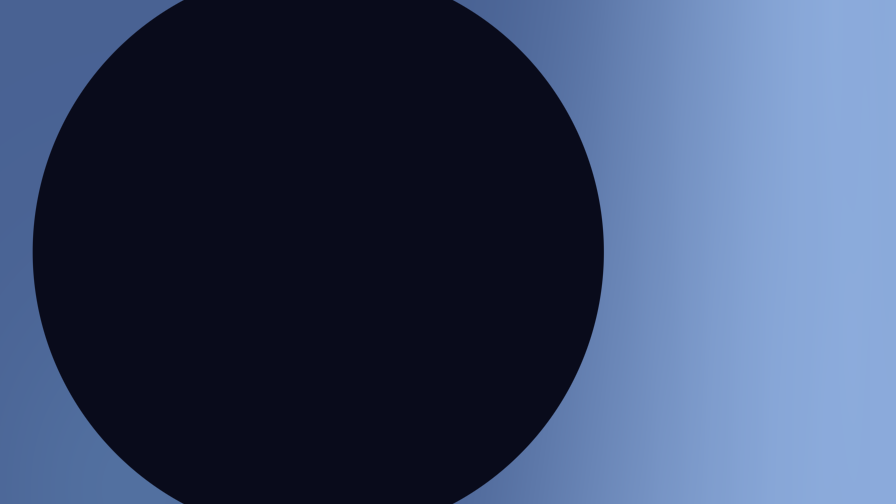
Give the GLSL for this background, as a Shadertoy shader.

```glsl
#define DISC_CENTER vec2(0.6315, 0.5)
#define DISC_RADIUS 0.5667
#define DISC_COLOR vec3(0.036, 0.043, 0.105)
#define DUSK_COLOR vec3(0.287, 0.385, 0.578)
#define HAZE_COLOR vec3(0.545, 0.668, 0.858)
#define GLOW_COLOR vec3(0.035, 0.055, 0.050)
#define GLOW_CENTER vec2(0.15, 0.03)
#define RAMP_START 0.45
#define RAMP_END 0.95
#define RAMP_TILT 0.08
#define STREAK_SCALE vec2(40.0, 1.5)
#define STREAK_STRENGTH 0.008

vec2 hashGradient(vec2 cell) {
    vec2 h = vec2(dot(cell, vec2(127.1, 311.7)), dot(cell, vec2(269.5, 183.3)));
    return 2.0 * fract(sin(h) * 43758.5) - 1.0;
}

float cornerValue(vec2 cell, vec2 local, vec2 corner) {
    return dot(hashGradient(cell + corner), local - corner);
}

float gradientNoise(vec2 p) {
    vec2 cell = floor(p);
    vec2 f = fract(p);
    vec2 w = f * f * f * (f * (f * 6.0 - 15.0) + 10.0);
    float low = mix(cornerValue(cell, f, vec2(0, 0)), cornerValue(cell, f, vec2(1, 0)), w.x);
    float high = mix(cornerValue(cell, f, vec2(0, 1)), cornerValue(cell, f, vec2(1, 1)), w.x);
    return mix(low, high, w.y);
}

vec3 skyColor(vec2 uv) {
    // Slightly tilted ramp, upright again toward the bright side
    float tilt = RAMP_TILT * (0.5 - uv.y) * (1.0 - smoothstep(0.6, 1.0, uv.x));
    float ramp = smoothstep(RAMP_START, RAMP_END, uv.x + tilt);
    vec3 color = mix(DUSK_COLOR, HAZE_COLOR, ramp);

    // Soft glow in the lower left
    vec2 offset = (uv - GLOW_CENTER) / vec2(0.16, 0.4);
    color += GLOW_COLOR * exp(-dot(offset, offset));

    // Faint vertical streaks
    float streaks = gradientNoise(uv * STREAK_SCALE);
    return color + STREAK_STRENGTH * streaks * smoothstep(0.5, 0.8, uv.x);
}

void mainImage(out vec4 fragColor, in vec2 fragCoord) {
    vec2 uv = fragCoord / iResolution.xy;
    vec2 p = fragCoord / iResolution.y;
    float pixel = 1.0 / iResolution.y;

    // Large dark disc over the sky
    float disc = length(p - DISC_CENTER) - DISC_RADIUS;
    float coverage = 1.0 - smoothstep(-0.75 * pixel, 0.75 * pixel, disc);
    fragColor = vec4(mix(skyColor(uv), DISC_COLOR, coverage), 1.0);
}
```
